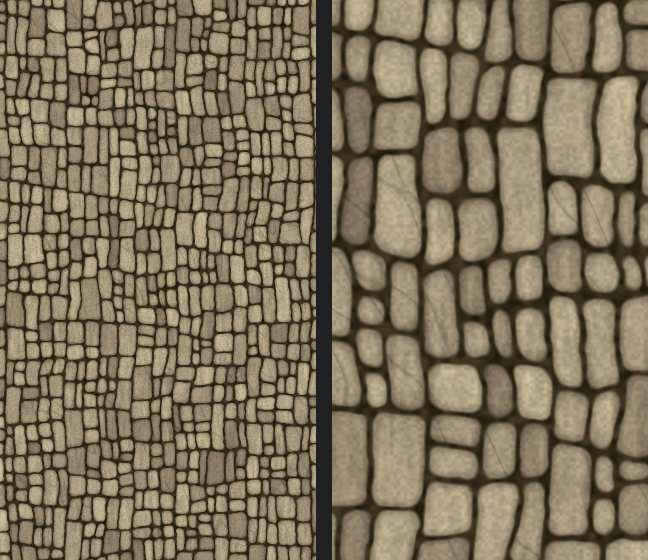
Left: the whole. Right: its middle third, enlarged.
Give the GLSL for this texture, as a Shadertoy shader.

```glsl
// Dry stone wall of upright, rounded tan blocks with dark earthy joints.

float hash(vec2 p) {
    vec3 q = fract(p.xyx * 0.1031);
    q += dot(q, q.yzx + 33.33);
    return fract((q.x + q.y) * q.z);
}

float noise(vec2 p) {
    vec2 cell = floor(p), f = fract(p);
    f = f * f * (3.0 - 2.0 * f);
    return mix(mix(hash(cell), hash(cell + vec2(1, 0)), f.x),
               mix(hash(cell + vec2(0, 1)), hash(cell + vec2(1, 1)), f.x), f.y);
}

// Smooth minimum: rounds the corners where two joints meet
float roundMin(float a, float b) {
    float k = 0.014, h = max(k - abs(a - b), 0.0) / k;
    return min(a, b) - h * h * k * 0.25;
}

float jitteredEdge(float i, float lane) {
    return i + 0.5 * (hash(vec2(i + 50.0, lane + 70.0)) - 0.5);
}

// Interval of an irregular 1D division: index, lower edge, upper edge
vec3 interval(float x, float lane) {
    float i = floor(x);
    if (x < jitteredEdge(i, lane)) i -= 1.0;
    else if (x >= jitteredEdge(i + 1.0, lane)) i += 1.0;
    return vec3(i, jitteredEdge(i, lane), jitteredEdge(i + 1.0, lane));
}

// Distance to the nearest joint (x) and a random seed for the stone (y)
vec2 stones(vec2 p) {
    // Large blocks, in columns with unrelated rows
    vec3 column = interval(p.x / 0.19, 3.0);
    float shift = hash(vec2(column.x, 9.0));
    vec3 row = interval(p.y / 0.29 + shift, column.x + 11.0);
    vec2 lo = vec2(column.y * 0.19, (row.y - shift) * 0.29);
    vec2 hi = vec2(column.z * 0.19, (row.z - shift) * 0.29);
    vec2 gap = min(p - lo, hi - p);
    float d = roundMin(gap.x, gap.y);
    float seed = hash(column.x * vec2(1, 3) + row.x * vec2(7, 2) + 40.0);

    // Split each block by slightly tilted lines until the pieces are small
    for (int i = 0; i < 8; i++) {
        vec2 size = hi - lo, centre = 0.5 * (lo + hi);
        float tallest = mix(0.06, 0.155, hash(vec2(seed * 91.0, 2.0)));
        bool wide = size.x > 0.062, tall = size.y > tallest;
        if (!wide && !tall) break;
        bool cutX = wide && (!tall || size.x * 1.5 > size.y);
        float ratio = mix(0.36, 0.64, hash(vec2(seed * 73.0, 5.0)));
        float tilt = hash(vec2(seed * 57.0, 8.0)) - 0.5;
        vec2 cut = mix(lo, hi, ratio);
        float side;
        if (cutX) {
            side = p.x - cut.x - 0.14 * tilt * (p.y - centre.y);
            if (side < 0.0) hi.x = cut.x; else lo.x = cut.x;
        } else {
            side = p.y - cut.y - 0.32 * tilt * (p.x - centre.x);
            if (side < 0.0) hi.y = cut.y; else lo.y = cut.y;
        }
        d = roundMin(d, abs(side));
        seed = hash(vec2(seed * 83.0, side < 0.0 ? 13.0 : 29.0));
    }
    return vec2(d, seed);
}

void mainImage(out vec4 fragColor, in vec2 fragCoord) {
    vec2 uv = fragCoord / iResolution.x;

    // Bend the joints from broad sway down to chipped edges
    vec2 p = uv;
    p += 0.024 * (vec2(noise(uv * 4.0), noise(uv * 4.0 + 31.0)) - 0.5);
    p += 0.011 * (vec2(noise(uv * 17.0 + 7.0), noise(uv * 17.0 + 53.0)) - 0.5);
    p += 0.003 * (vec2(noise(uv * 75.0), noise(uv * 75.0 + 19.0)) - 0.5);

    vec2 stone = stones(p);
    float d = stone.x, seed = stone.y;

    // Stone tint, from pale sand to greyish brown
    float pale = pow(hash(vec2(seed * 61.0, 17.0)), 0.6);
    vec3 color = mix(vec3(0.53, 0.46, 0.38), vec3(0.73, 0.67, 0.545), pale);

    // Upright fibres, blotches and fine grit
    vec2 local = uv + seed * 3.0;
    float fibre = noise(local * vec2(150, 22)) - 0.5;
    float blotch = noise(local * 32.0) - 0.5;
    float grit = noise(uv * 280.0 + 5.0) - 0.5;
    float fibrous = mix(0.04, 0.22, hash(vec2(seed * 47.0, 23.0)));
    color *= 1.0 + fibrous * fibre + 0.1 * blotch + 0.17 * grit;

    // Hairline cracks on some stones
    float vein = abs(noise(local * vec2(24, 15) + uv.yx * 9.0) - 0.5);
    float cracked = step(0.6, hash(vec2(seed * 39.0, 31.0)));
    color *= 1.0 - 0.14 * cracked * (1.0 - smoothstep(0.0, 0.05, vein));

    // Worn rim, then the shadowed joint
    color *= mix(0.8, 1.0, smoothstep(0.003, 0.011, d));
    vec3 joint = mix(vec3(0.12, 0.095, 0.04), vec3(0.27, 0.22, 0.14),
                     noise(uv * 130.0 + 11.0));
    float edge = 0.0012 + 0.0016 * noise(uv * 22.0 + 3.0);
    color = mix(joint, color, smoothstep(edge - 0.0012, edge + 0.003, d));

    fragColor = vec4(color, 1.0);
}
```
